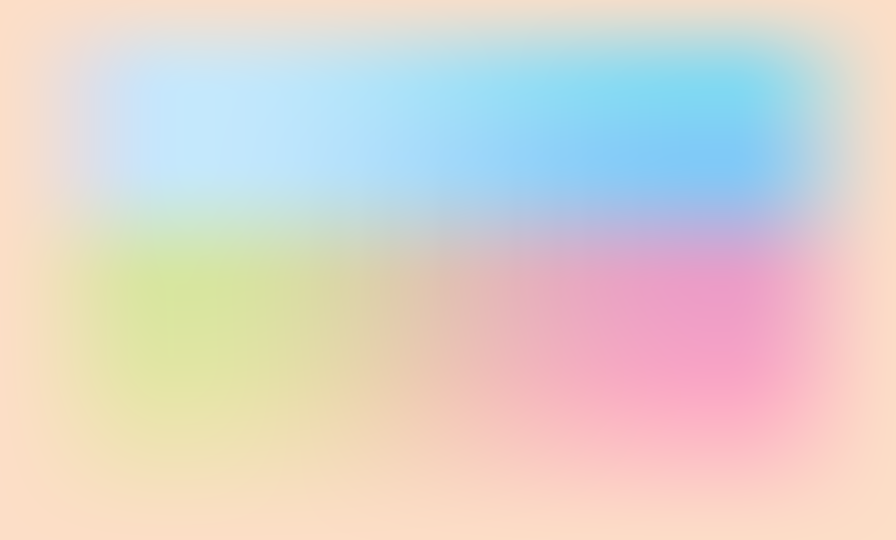
This background is drawn by a Shadertoy shader. Its source:

```glsl
#define TOP_FADE 0.18
#define BOTTOM_FADE 0.34
#define SIDE_FADE 0.19
#define FADE_OVERLAP 0.04
#define HORIZON_LOW 0.46
#define HORIZON_HIGH 0.71
#define STREAK_COUNT 85.0
#define STREAK_STRENGTH 0.010

const vec3 PEACH       = vec3(0.99, 0.87, 0.78);
const vec3 LAVENDER    = vec3(0.80, 0.87, 0.99);
const vec3 PALE_BLUE   = vec3(0.77, 0.91, 0.99);
const vec3 AZURE       = vec3(0.50, 0.79, 0.97);
const vec3 CYAN        = vec3(0.50, 0.85, 0.95);
const vec3 LIME        = vec3(0.84, 0.90, 0.62);
const vec3 PALE_LIME   = vec3(0.90, 0.90, 0.65);
const vec3 ORCHID      = vec3(0.92, 0.61, 0.78);
const vec3 ROSE        = vec3(0.99, 0.65, 0.77);

float hash(float n) {
    return fract(sin(n * 127.1) * 43758.5453);
}

// Smooth one-dimensional value noise
float noise(float x) {
    float cell = floor(x);
    return mix(hash(cell), hash(cell + 1.0), smoothstep(0.0, 1.0, x - cell));
}

// Cool band: lavender and pale blue on the left, azure and cyan on the right
vec3 skyColor(vec2 uv, float across) {
    vec3 left = mix(LAVENDER, PALE_BLUE, smoothstep(0.05, 0.22, uv.x));
    vec3 right = mix(AZURE, CYAN, smoothstep(0.70, 0.85, uv.y));
    return mix(left, right, across);
}

// Warm band: lime on the left, pink on the right, both paler below
vec3 groundColor(vec2 uv, float across) {
    float height = smoothstep(0.20, 0.52, uv.y);
    return mix(mix(PALE_LIME, LIME, height), mix(ROSE, ORCHID, height), across);
}

// Soft frame: 0 at the canvas border, 1 inside
float frameMask(vec2 uv) {
    vec2 sides = smoothstep(vec2(-0.02), vec2(SIDE_FADE), vec2(uv.x, 1.0 - uv.x));
    float top = smoothstep(-FADE_OVERLAP, TOP_FADE, 1.0 - uv.y);
    float bottom = smoothstep(-FADE_OVERLAP, BOTTOM_FADE, uv.y);
    return sides.x * sides.y * top * bottom;
}

void mainImage(out vec4 fragColor, in vec2 fragCoord) {
    vec2 uv = fragCoord / iResolution.xy;
    float across = smoothstep(0.2, 0.8, uv.x);

    // Two colour bands melting into each other
    float horizon = smoothstep(HORIZON_LOW, HORIZON_HIGH, uv.y);
    vec3 color = mix(groundColor(uv, across), skyColor(uv, across), horizon);

    // Faint upright streaks around the centre
    vec2 fromCentre = (uv - vec2(0.5, 0.57)) / vec2(0.18, 0.14);
    float streak = noise(uv.x * STREAK_COUNT) - 0.5;
    color += STREAK_STRENGTH * streak * exp(-dot(fromCentre, fromCentre));

    fragColor = vec4(mix(PEACH, color, frameMask(uv)), 1.0);
}
```
